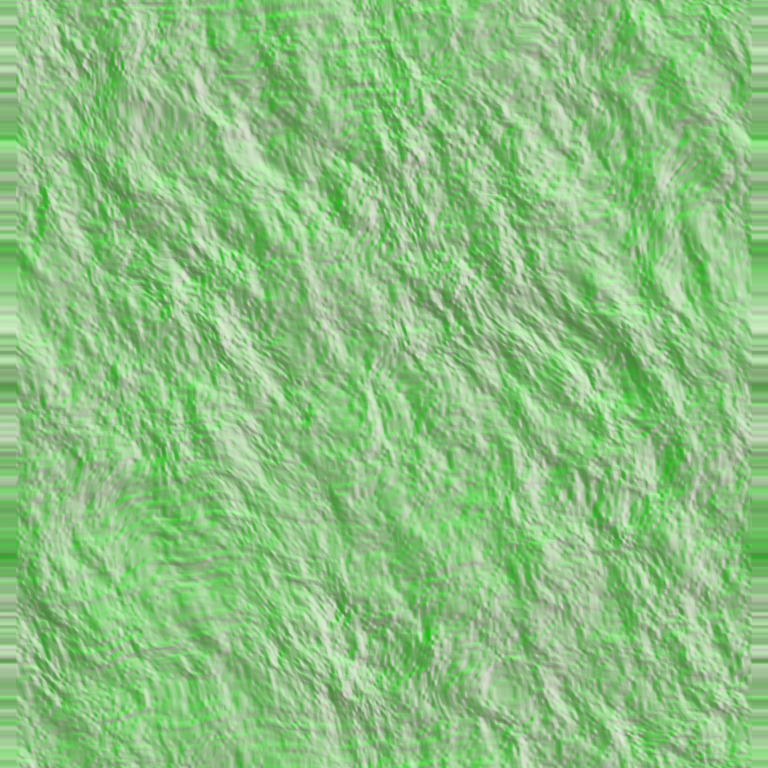
Write a Shadertoy shader that draws this texture.

```glsl
const vec3 MEAN_GREEN = vec3(0.548, 0.755, 0.505);
const vec3 RELIEF_TINT = vec3(0.118, 0.064, 0.121);
const vec3 VIVID_TINT = vec3(-0.046, 0.044, -0.046);
const vec2 LIGHT_DIR = vec2(0.92, 0.38);
const vec2 TINT_DIR = vec2(-0.35, 0.92);
const float LIGHT_GAIN = 0.125;
const float TINT_GAIN = 0.125;
const float SLOPE_STEP = 0.0020;
const float EDGE_SMEAR = 0.02;
const float CREASE_HEIGHT = 10.5;
const float CREASE_FLATTENING = 8.0;
const int OCTAVES = 5;
const float STREAK_HEIGHT = 0.09;

// Lattices: columns, skew and rows, all whole numbers so they wrap
const vec3 RIDGE_GRID = vec3(14.0, 7.0, 8.0);
const vec3 GRID_GROWTH = vec3(1.9, 1.55, 2.15);
const vec3 STREAK_GRID = vec3(130.0, -16.0, 9.0);
const vec3 BAND_GRID = vec3(3.0, 0.0, 7.0);
const vec3 WARP_GRID = vec3(5.0, 1.0, 5.0);
const vec3 PATCH_GRID = vec3(9.0, 3.0, 10.0);

float hash(vec3 p) {
    p = fract(p * 0.1031);
    p += dot(p, p.zyx + 31.32);
    return fract((p.x + p.y) * p.z);
}

// Random value of a lattice node, wrapped along the skewed columns
float nodeValue(vec2 node, vec3 grid, float seed) {
    float turn = floor((node.y + 0.5) / grid.z);
    node -= turn * grid.yz;
    node.x = floor(mod(node.x + 0.5, grid.x));
    return hash(vec3(node, seed));
}

// Skewed value noise that repeats over the unit square
float tileNoise(vec2 uv, vec3 grid, float seed) {
    vec2 p = vec2(dot(uv, grid.xy), uv.y * grid.z) + seed * vec2(0.37, 0.61);
    vec2 cell = floor(p);
    vec2 f = p - cell;
    f = f * f * f * (f * (f * 6.0 - 15.0) + 10.0);
    vec2 o = vec2(1.0, 0.0);
    float low = mix(nodeValue(cell, grid, seed), nodeValue(cell + o, grid, seed), f.x);
    float high = mix(nodeValue(cell + o.yx, grid, seed), nodeValue(cell + o.xx, grid, seed), f.x);
    return mix(low, high, f.y);
}

vec2 warp(vec2 uv) {
    vec2 broad = vec2(tileNoise(uv, WARP_GRID, 11.0), tileNoise(uv, WARP_GRID, 12.0));
    vec2 fine = vec2(tileNoise(uv, WARP_GRID * 4.0, 13.0), tileNoise(uv, WARP_GRID * 4.0, 14.0));
    return uv + 0.045 * (broad - 0.5) + 0.011 * (fine - 0.5);
}

// Short slanted creases that turn to lumps, with faint flat streaks in bands
float height(vec2 uv, float band) {
    vec2 p = warp(uv);
    float sum = 0.0;
    vec3 grid = RIDGE_GRID;
    for (int i = 0; i < OCTAVES; i++) {
        sum += tileNoise(p, grid, float(i) + 1.0) / (grid.x + CREASE_FLATTENING);
        grid = floor(grid * GRID_GROWTH);
    }
    float streak = tileNoise(p.yx, STREAK_GRID, 21.0);
    return CREASE_HEIGHT * mix(1.05, 0.75, band) * sum
        + STREAK_HEIGHT * mix(0.2, 1.0, band) * streak;
}

float softLimit(float x) {
    return x * inversesqrt(1.0 + 0.12 * x * x);
}

void mainImage(out vec4 fragColor, in vec2 fragCoord) {
    vec2 uv = fragCoord / iResolution.xy;

    // Rows are drawn out sideways in a narrow strip at both sides
    uv.x = clamp((uv.x - EDGE_SMEAR) / (1.0 - 2.0 * EDGE_SMEAR), 0.0, 1.0);

    float band = smoothstep(0.55, 0.9, tileNoise(warp(uv), BAND_GRID, 31.0));

    // Slopes towards the light and across it
    vec2 lightStep = LIGHT_DIR * SLOPE_STEP;
    vec2 tintStep = TINT_DIR * SLOPE_STEP;
    float center = height(uv, band);
    float lightSlope = (height(uv + lightStep, band) - center) / SLOPE_STEP;
    float tintSlope = (height(uv + tintStep, band) - center) / SLOPE_STEP;

    // Relief of uneven strength, so that strong creases stay sparse
    float strength = mix(0.7, 1.3, tileNoise(uv, PATCH_GRID, 42.0));
    float relief = softLimit(lightSlope * LIGHT_GAIN * strength);

    // Greyer or more vivid green, held back on the lit slopes
    float patchTint = 0.8 * (tileNoise(uv, PATCH_GRID, 41.0) - 0.5);
    float vivid = softLimit(tintSlope * TINT_GAIN + patchTint + 0.5 * band - 0.1);
    vivid += 0.2 * max(vivid, 0.0) * max(vivid, 0.0);
    vivid *= 1.0 - 0.4 * clamp(relief, 0.0, 1.0);

    vec3 color = MEAN_GREEN + relief * RELIEF_TINT + vivid * VIVID_TINT;
    fragColor = vec4(clamp(color, 0.0, 1.0), 1.0);
}
```
